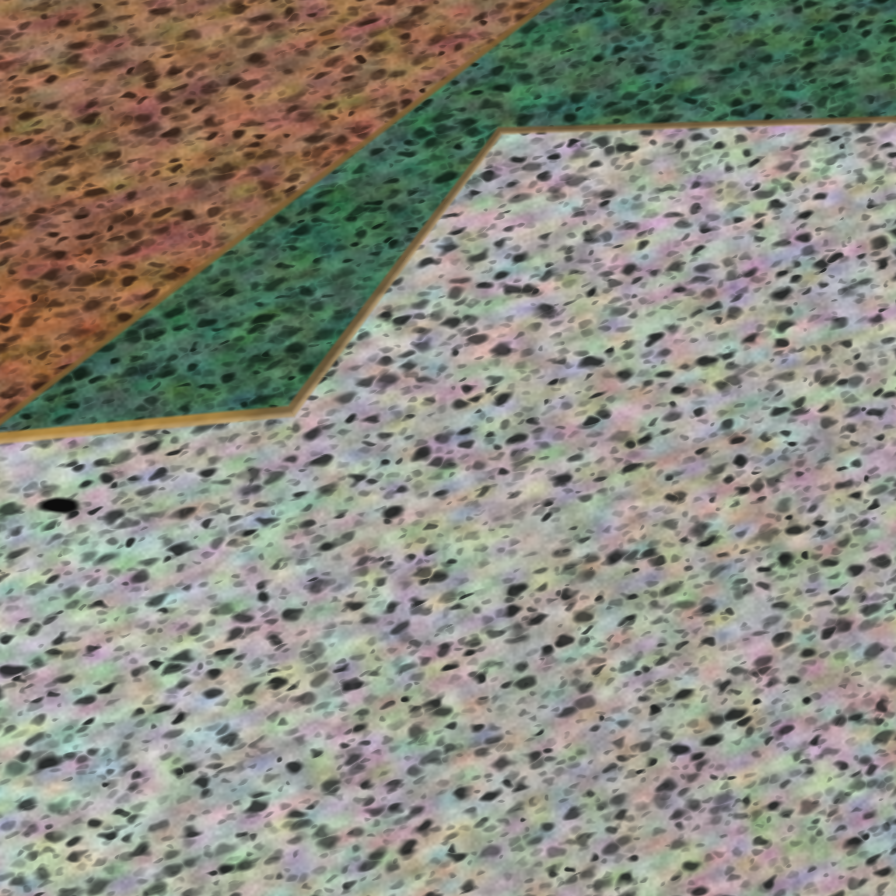
Reproduce this texture procedurally as a WebGL 2 fragment shader.

```glsl
#version 300 es
precision highp float;
// Speckled terrazzo floor: pale, green and brown stone parted by thin brass strips.

#define GRAIN_ANGLE 0.36
#define SPECK_CELLS vec2(33.0, 60.0)
#define PALE_DENSITY 0.46
#define GREEN_DENSITY 0.66
#define BROWN_DENSITY 0.60
#define MOTTLE 0.36
#define TINT 0.15
#define FINE_GRAIN 0.07
#define EDGE_SOFT 0.0022

uniform vec2 u_resolution;
out vec4 fragColor;

float hash(vec2 p) {
    return fract(sin(dot(p, vec2(127.1, 311.7))) * 43758.5453);
}

float noise(vec2 p) {
    vec2 i = floor(p), f = fract(p);
    f = f * f * (3.0 - 2.0 * f);
    return mix(mix(hash(i), hash(i + vec2(1, 0)), f.x),
               mix(hash(i + vec2(0, 1)), hash(i + vec2(1, 1)), f.x), f.y);
}

float fbm(vec2 p) {
    float sum = 0.0, amp = 0.5;
    for (int i = 0; i < 3; i++) {
        sum += amp * noise(p);
        p = p * 2.03 + 17.3;
        amp *= 0.5;
    }
    return sum / 0.875;
}

// Signed distance to the line a-b, positive on its right.
float side(vec2 p, vec2 a, vec2 b) {
    vec2 e = normalize(b - a);
    return dot(p - a, vec2(e.y, -e.x));
}

// Scattered soft ellipses, one at most per cell.
float specks(vec2 p, float density) {
    p += 0.45 * (vec2(noise(p * 1.9), noise(p * 1.9 + 41.0)) - 0.5);
    vec2 cell = floor(p);
    float cover = 0.0;
    for (int y = -1; y <= 1; y++)
    for (int x = -1; x <= 1; x++) {
        vec2 id = cell + vec2(x, y);
        vec2 centre = id + 0.15 + 0.7 * vec2(hash(id + 3.1), hash(id + 8.7));
        float radius = mix(0.24, 0.54, hash(id + 15.3));
        float shape = 1.0 - smoothstep(0.35, 1.15, length(p - centre) / radius);
        float present = step(hash(id + 27.9), density);
        cover = max(cover, shape * present * mix(0.5, 1.0, hash(id + 33.3)));
    }
    return cover;
}

void main() {
    vec2 uv = gl_FragCoord.xy / u_resolution;

    // Region borders
    vec2 left = vec2(0.0, 0.511), bend = vec2(0.325, 0.541);
    vec2 corner = vec2(0.558, 0.854), right = vec2(1.0, 0.867);
    float lower = side(uv, left, bend);
    float slope = side(uv, bend, corner);
    float upper = side(uv, corner, right);
    float paleDist = max(lower, min(slope, upper));
    float greenDist = side(uv, vec2(0.0, 0.529), vec2(0.615, 1.0));
    float pale = smoothstep(-EDGE_SOFT, EDGE_SOFT, paleDist);
    float green = smoothstep(-EDGE_SOFT, EDGE_SOFT, greenDist);

    // Slanted grain, finer towards the top
    float c = cos(GRAIN_ANGLE), s = sin(GRAIN_ANGLE);
    vec2 grain = mat2(c, -s, s, c) * (uv + vec2(0.0, 0.14 * uv.y * uv.y));
    grain.x += 0.12 * uv.x * uv.x;
    vec2 q = grain * SPECK_CELLS;

    // Stone base colours
    vec3 paleStone = mix(vec3(0.69, 0.72, 0.69), vec3(0.67, 0.66, 0.63), smoothstep(0.0, 0.7, uv.x));
    paleStone = mix(paleStone, vec3(0.72, 0.70, 0.71), 0.6 * smoothstep(0.35, 0.85, uv.y));
    vec3 greenStone = vec3(0.27, 0.43, 0.34);
    vec3 brownStone = mix(vec3(0.61, 0.39, 0.26), vec3(0.59, 0.43, 0.33), smoothstep(0.55, 0.9, uv.y));
    vec3 stone = mix(mix(brownStone, greenStone, green), paleStone, pale);

    // Mottling, colour flecks and fine grain
    float mottle = fbm(q * 1.1 + 5.0) - 0.5;
    vec3 tint = vec3(noise(q * 0.9 + 61.0), noise(q * 0.9 + 83.0), noise(q * 0.9 + 109.0)) - 0.5;
    float fine = noise(uv * 256.0) - 0.5;
    stone *= 1.0 + MOTTLE * mix(1.7, 1.2, pale) * mottle;
    stone += TINT * mix(0.7, 1.0, pale) * (tint - 0.5 * dot(tint, vec3(0.333)));
    stone += FINE_GRAIN * fine;

    // Dark specks in two sizes
    float density = mix(mix(BROWN_DENSITY, GREEN_DENSITY, green), PALE_DENSITY, pale);
    float dark = specks(q, density);
    float faint = specks(q * 1.45 + 50.0, density + 0.1);
    vec3 speckColour = mix(mix(vec3(0.16, 0.10, 0.07), vec3(0.05, 0.10, 0.07), green), vec3(0.09, 0.10, 0.10), pale);
    stone = mix(stone, speckColour, 0.40 * faint);
    stone = mix(stone, speckColour, 0.88 * dark);
    vec2 blot = (uv - vec2(0.065, 0.436)) / vec2(0.026, 0.010);
    stone = mix(stone, vec3(0.05), 1.0 - smoothstep(0.6, 1.1, length(blot) + 0.4 * mottle));

    // Brass strips
    float shine = 1.0 - smoothstep(0.20, 0.34, uv.x);
    vec3 brass = mix(vec3(0.44, 0.35, 0.23), vec3(0.70, 0.53, 0.25), shine);
    brass = mix(brass, vec3(0.80, 0.70, 0.52), 0.6 * smoothstep(-0.001, 0.005, paleDist));
    brass *= 1.0 + 0.25 * mottle;
    float halfWidth = mix(0.0065, 0.0036, smoothstep(0.3, 0.65, uv.x));
    float strip = 1.0 - smoothstep(halfWidth - EDGE_SOFT, halfWidth + EDGE_SOFT, abs(paleDist));
    float thin = 1.0 - smoothstep(0.001, 0.0055, abs(greenDist));
    vec3 colour = mix(stone, vec3(0.50, 0.37, 0.20), 0.85 * thin * (1.0 - pale));
    colour = mix(colour, brass, 0.92 * strip);

    fragColor = vec4(clamp(colour, 0.0, 1.0), 1.0);
}
```
